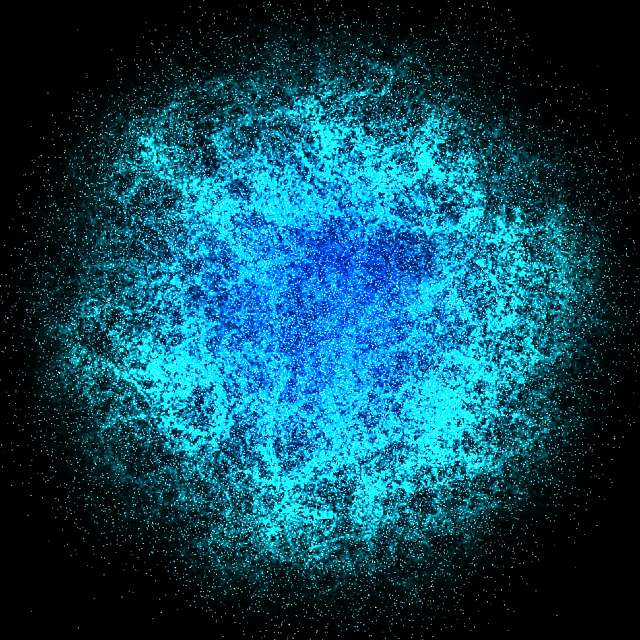
This background is drawn by a Shadertoy shader. Its source:

```glsl
// A round cloud of glowing dust: blue heart, cyan filaments and scattered sparks on black.
#define CLOUD_CENTER vec2(0.505, 0.515)
#define CLOUD_RADIUS 0.50
#define CORE_RADIUS 0.19
#define FILAMENT_GAIN 2.0
#define FILAMENT_SCALE 13.0
#define GRAIN_SCALE 330.0
#define SPARK_GRID 150.0
#define SPARK_SIZE 0.0017
#define CYAN vec3(0.06, 0.88, 0.98)
#define AZURE vec3(0.0, 0.46, 1.0)
#define DEEP_BLUE vec3(0.0, 0.19, 0.86)
#define SPARK_COLOR vec3(0.52, 0.98, 1.0)

// Sine-free hashes
float hash(vec2 p) {
    vec3 q = fract(p.xyx * 0.1031);
    q += dot(q, q.yzx + 33.33);
    return fract((q.x + q.y) * q.z);
}

vec2 hash2(vec2 p) {
    return vec2(hash(p + 17.3), hash(p + 91.7));
}

float noise(vec2 p) {
    vec2 i = floor(p), f = fract(p);
    f = f * f * (3.0 - 2.0 * f);
    float low = mix(hash(i), hash(i + vec2(1, 0)), f.x);
    float high = mix(hash(i + vec2(0, 1)), hash(i + vec2(1, 1)), f.x);
    return mix(low, high, f.y);
}

const mat2 TURN = mat2(0.8, 0.6, -0.6, 0.8);

float fbm(vec2 p) {
    float sum = 0.0, weight = 0.5;
    for (int i = 0; i < 4; i++) {
        sum += weight * noise(p);
        p = TURN * p * 2.03 + 11.7;
        weight *= 0.5;
    }
    return sum / 0.9375;
}

// Thin bright threads along the mid level of warped noise
float filaments(vec2 p) {
    p += 0.045 * (vec2(fbm(p * 9.0), fbm(p * 9.0 + 37.0)) - 0.5);
    p *= FILAMENT_SCALE;
    float sum = 0.0, weight = 0.42;
    for (int i = 0; i < 4; i++) {
        float ridge = 1.0 - abs(2.0 * noise(p) - 1.0);
        sum += weight * pow(ridge, 5.0);
        p = TURN * p * 2.1 + 5.3;
        weight *= 0.86;
    }
    return sum;
}

// Soft round spot
float glow(vec2 p, vec2 center, float radius) {
    vec2 d = (p - center) / radius;
    return exp(-dot(d, d));
}

// Scattered points on three turned, jittered grids
float sparks(vec2 p, float chance, float pixel) {
    float sum = 0.0, size = max(SPARK_SIZE, pixel * 0.85);
    for (int i = 0; i < 3; i++) {
        p = TURN * p + 3.1;
        float cells = SPARK_GRID * (1.0 + 0.27 * float(i));
        vec2 id = floor(p * cells);
        vec2 offset = fract(p * cells) - mix(vec2(0.25), vec2(0.75), hash2(id));
        float dist = length(offset) / cells;
        float lit = step(hash(id + 5.9), chance);
        sum += lit * smoothstep(size, size * 0.25, dist) * mix(0.35, 1.0, hash(id + 43.1));
    }
    return sum;
}

void mainImage(out vec4 fragColor, in vec2 fragCoord) {
    float side = min(iResolution.x, iResolution.y);
    vec2 uv = (fragCoord - 0.5 * iResolution.xy) / side + 0.5;
    vec2 p = uv - CLOUD_CENTER;

    // Ragged round envelope and blue heart
    float clumps = fbm(uv * 8.0 + 4.0);
    float radius = length(p) + 0.10 * (fbm(uv * 5.0 + 20.0) - 0.5);
    float envelope = smoothstep(CLOUD_RADIUS, 0.19, radius);
    float core = glow(p, vec2(0.0), CORE_RADIUS);

    // Dense knots and quiet hollows
    float knots = glow(uv, vec2(0.74, 0.46), 0.055) + glow(uv, vec2(0.68, 0.34), 0.045)
        + 0.55 * glow(uv, vec2(0.43, 0.70), 0.07) + 0.5 * glow(uv, vec2(0.52, 0.80), 0.07)
        + 0.5 * glow(uv, vec2(0.30, 0.43), 0.09) + 0.4 * glow(uv, vec2(0.66, 0.73), 0.07);
    float blueHollow = glow(uv, vec2(0.60, 0.55), 0.065);
    float darkHollow = glow(uv, vec2(0.475, 0.505), 0.06);

    // Dust light
    float grain = 0.6 * noise(uv * GRAIN_SCALE) + 0.4 * noise(TURN * uv * GRAIN_SCALE * 0.53);
    float texture0 = 0.2 + 1.6 * smoothstep(0.15, 0.85, grain);
    float density = 0.15 + 1.4 * clumps + 1.3 * knots;
    float dust = envelope * density * texture0 * (0.17 + FILAMENT_GAIN * filaments(uv));
    dust *= (1.0 - 0.65 * blueHollow) * (1.0 - 0.5 * darkHollow);

    // Blue haze, cyan dust, then sparks
    vec3 color = DEEP_BLUE * core * (0.65 + 0.45 * grain) * (1.0 - 0.5 * darkHollow);
    color += mix(CYAN, AZURE, min(1.0, core * 1.1)) * min(dust, 1.15);
    float chance = 0.5 * smoothstep(0.57, 0.24, radius) * (0.5 + clumps);
    color += SPARK_COLOR * sparks(uv, chance, 1.0 / side) * 0.8;
    fragColor = vec4(clamp(color, 0.0, 1.0), 1.0);
}
```
